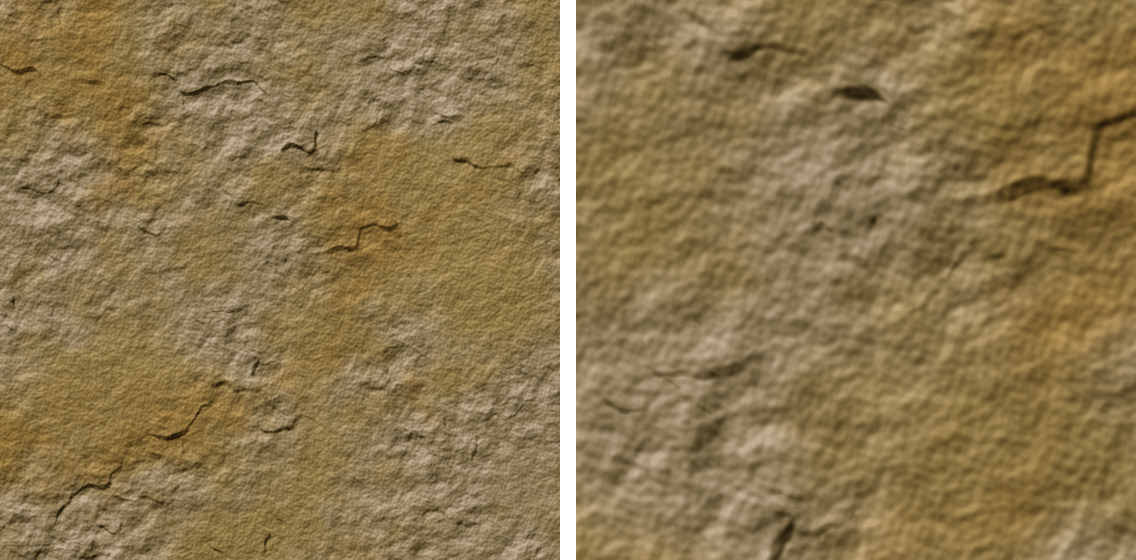
Left, the full canvas; right, a detail of the centre.
A WebGL 1 fragment shader for this texture:

```glsl
precision highp float;
// Weathered ochre sandstone: grainy relief lit from the upper left, broken by
// flaking ledges. Ledges are contours of warped gradient noise that cast short
// shadows; low-frequency noise mixes grey, ochre and rust stone.

uniform vec2 u_resolution;

const vec2 LIGHT_DIR = vec2(-0.45, 0.89);
const vec3 GREY_STONE = vec3(0.545, 0.475, 0.350);
const vec3 OCHRE_STONE = vec3(0.540, 0.450, 0.258);
const vec3 RUST_STONE = vec3(0.510, 0.385, 0.170);
const mat2 OCTAVE_TURN = mat2(0.8, 0.6, -0.6, 0.8);

vec2 hashGradient(vec2 cell) {
  vec3 h = fract(vec3(cell.xyx) * vec3(0.1031, 0.1030, 0.0973));
  h += dot(h, h.yzx + 33.33);
  float angle = 6.2832 * fract((h.x + h.y) * h.z);
  return vec2(cos(angle), sin(angle));
}

float gradientNoise(vec2 p) {
  vec2 i = floor(p);
  vec2 f = p - i;
  vec2 u = f * f * f * (f * (f * 6.0 - 15.0) + 10.0);
  float a = dot(hashGradient(i), f);
  float b = dot(hashGradient(i + vec2(1.0, 0.0)), f - vec2(1.0, 0.0));
  float c = dot(hashGradient(i + vec2(0.0, 1.0)), f - vec2(0.0, 1.0));
  float d = dot(hashGradient(i + 1.0), f - 1.0);
  return mix(mix(a, b, u.x), mix(c, d, u.x), u.y);
}

float fbm(vec2 p) {
  float sum = 0.0;
  float amplitude = 1.0;
  for (int i = 0; i < 4; i++) {
    sum += amplitude * gradientNoise(p);
    p = OCTAVE_TURN * p * 2.03 + 17.3;
    amplitude *= 0.5;
  }
  return sum;
}

// Height of the grain; coarse lumps fade out where the stone is smooth.
float grainHeight(vec2 p, float roughness) {
  float height = 0.0;
  float frequency = 21.0;
  for (int i = 0; i < 4; i++) {
    float fineness = float(i) / 3.0;
    float slope = mix(0.09 * roughness, 0.085, fineness);
    height += slope / frequency * gradientNoise(p * frequency + 9.7 * float(i));
    p = OCTAVE_TURN * p;
    frequency *= 2.0;
  }
  return height;
}

// Raised flakes: 1 on a plate, 0 beside it, with a narrow edge.
float plate(vec2 p, float frequency, float level) {
  float edge = 0.005 * frequency;
  float field = fbm(p * vec2(0.85, 1.15) * frequency + frequency * 3.1);
  return smoothstep(-edge, edge, field - level);
}

// Darkening below a plate edge, with a faint glow on its lit side.
float ledgeShade(vec2 p, float frequency, float level, float reach) {
  float towardLight = plate(p + LIGHT_DIR * reach, frequency, level);
  float rise = towardLight - plate(p, frequency, level);
  return max(rise, 0.0) - 0.16 * max(-rise, 0.0);
}

void main() {
  vec2 p = gl_FragCoord.xy / min(u_resolution.x, u_resolution.y);

  // Broad regions of rough, cracked and stained stone
  float roughField = fbm(p * 3.2 + 41.0);
  float roughness = smoothstep(-0.40, 0.40, roughField);
  float crackField = fbm(p * 3.6 + 73.0);
  float cracked = smoothstep(0.02, 0.28, crackField);
  float stainField = fbm(p * 2.7 + 112.0);
  float mottle = fbm(p * 14.0 + 5.0);

  // Grain lit by its slope along the light direction
  float probe = 0.0019;
  float nearHeight = grainHeight(p, roughness + 0.25);
  float farHeight = grainHeight(p + LIGHT_DIR * probe, roughness + 0.25);
  float light = 1.02 + 1.35 * (nearHeight - farHeight) / probe;
  light += 0.07 * mottle + 0.06 * gradientNoise(p * 4.5 + 60.0);

  // Ledges from long cracks down to small chips
  float reach = mix(0.003, 0.010, smoothstep(-0.4, 0.4, mottle));
  float chipped = smoothstep(0.25, 0.85, roughness);
  float shadow = 0.62 * cracked * ledgeShade(p, 3.7, 0.05, reach);
  shadow += 0.36 * chipped * ledgeShade(p, 10.0, 0.16, reach * 0.8);
  shadow += 0.22 * chipped * ledgeShade(p, 24.0, 0.20, 0.004);
  light = clamp(light - shadow, 0.28, 1.38);

  // Stone tint: greyer on rough lumps, rusty in stains and around cracks
  float greyness = smoothstep(-0.45, 0.40, roughField - 0.6 * stainField + 0.35 * mottle);
  vec3 stone = mix(OCHRE_STONE, GREY_STONE, greyness);
  float rust = smoothstep(0.12, 0.60, stainField + 0.3 * mottle + 0.12 * cracked);
  stone = mix(stone, RUST_STONE, 0.7 * rust);

  // Shadows grow warmer and highlights paler
  gl_FragColor = vec4(stone * pow(vec3(light), vec3(1.0, 1.1, 1.55)), 1.0);
}
```
